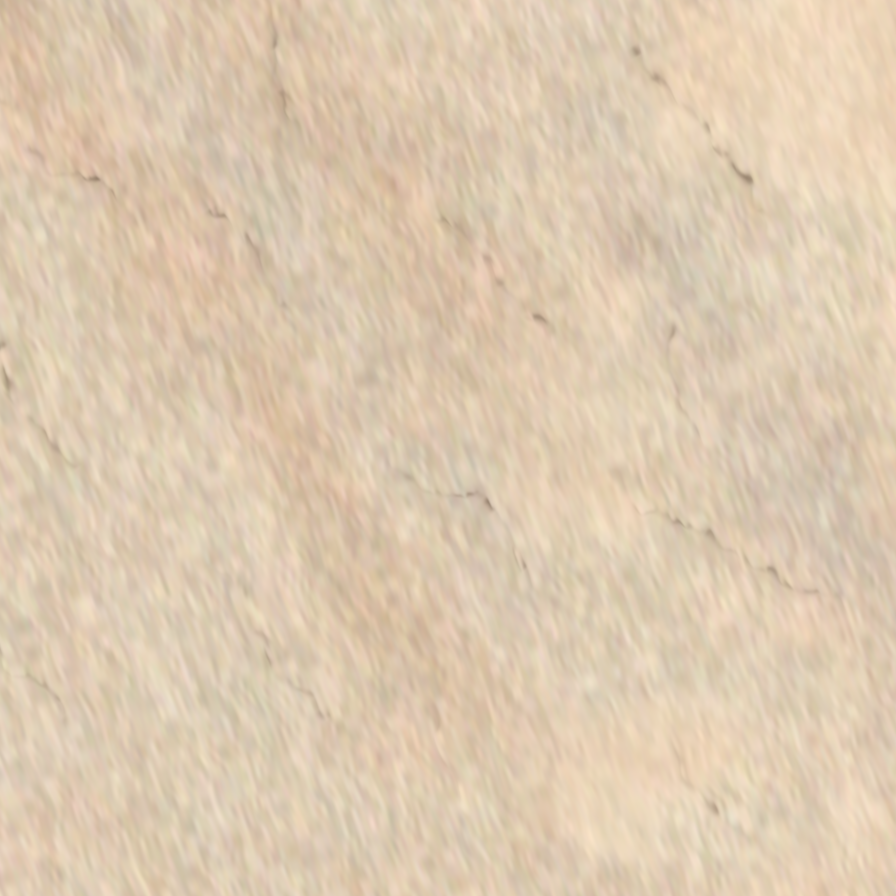
Give the GLSL for this texture, as a three.js fragment shader.

```glsl
// Beige stone slab with slanted soft bands, cream patches, streaky grain and faint broken cracks.
varying vec2 vUv;

float hash(vec2 p) {
  vec3 q = fract(vec3(p.xyx) * 0.1031);
  q += dot(q, q.yzx + 33.33);
  return fract((q.x + q.y) * q.z);
}

float noise(vec2 p) {
  vec2 cell = floor(p);
  vec2 f = fract(p);
  f = f * f * (3.0 - 2.0 * f);
  return mix(mix(hash(cell), hash(cell + vec2(1.0, 0.0)), f.x),
             mix(hash(cell + vec2(0.0, 1.0)), hash(cell + 1.0), f.x), f.y);
}

float fbm(vec2 p) {
  float sum = 0.0;
  float gain = 0.53;
  for (int i = 0; i < 4; i++) {
    sum += gain * noise(p);
    p = mat2(0.8, 0.6, -0.6, 0.8) * p * 2.03 + 17.3;
    gain *= 0.5;
  }
  return sum;
}

float band(float x, float center, float width) {
  float d = (x - center) / width;
  return exp(-d * d);
}

// Short streaks running steeply down to the right, centered on zero
float grain(vec2 uv, float seed) {
  vec2 p = vec2(dot(uv, vec2(0.94, 0.34)), dot(uv, vec2(-0.34, 0.94)));
  p.x += 0.006 * noise(uv * 30.0 + seed);
  float coarse = noise(p * vec2(95.0, 30.0) + seed);
  float fine = noise(p * vec2(190.0, 62.0) + seed + 51.0);
  return 0.42 * coarse + 0.58 * fine - 0.5;
}

// Soft wavering cracks made of faint smudges and small darker flecks
float cracks(vec2 uv, float streak) {
  float dark = 0.0;
  for (int i = 1; i <= 13; i++) {
    float id = float(i);
    vec2 center = fract(id * vec2(0.7549, 0.5698));
    float angle = -mix(0.4, 1.4, hash(vec2(id, 7.0)));
    vec2 dir = vec2(cos(angle), sin(angle));
    vec2 d = uv - center;
    float along = dot(d, dir);
    float across = dot(d, vec2(-dir.y, dir.x));
    across += 0.05 * (noise(vec2(along * 11.0, id * 9.0)) - 0.5);
    across += 0.012 * (noise(vec2(along * 50.0, id * 5.0)) - 0.5) + 0.012 * streak;
    float reach = mix(0.08, 0.18, hash(vec2(id, 3.0)));
    float ends = 1.0 - smoothstep(0.5 * reach, reach, abs(along));
    float flecks = smoothstep(0.35, 0.85, noise(vec2(along * 70.0, id * 13.0)));
    float strength = 0.2 + 0.8 * flecks * noise(vec2(along * 19.0, id * 17.0));
    float line = 0.8 * band(across, 0.0, 0.0038) + 0.2 * band(across, 0.0, 0.012);
    dark = max(dark, line * ends * strength);
  }
  return dark * clamp(1.0 - 2.2 * streak, 0.2, 1.6);
}

void main() {
  vec2 uv = vUv;
  float cloud = fbm(uv * 5.0 + 3.0);
  float mottle = fbm(uv * vec2(17.0, 12.0) + 40.0);
  float streak = grain(uv, 5.0);

  // Slanted bands, bent a little by the clouds
  float across = dot(uv, vec2(0.83, 0.55)) + 0.1 * (cloud - 0.5) + 0.04 * (mottle - 0.5);
  float right = smoothstep(0.45, 0.72, uv.x + 0.15 * (cloud - 0.5));
  float warm = (band(across, 0.56, 0.065) + band(across, 0.78, 0.075)) * (1.0 - right);
  float gray = 0.6 * band(across, 0.67, 0.035) * (1.0 - right)
             + 0.85 * band(across, 1.0, 0.075) * right
             + 0.3 * smoothstep(0.5, 0.4, across) * smoothstep(0.35, 0.65, mottle);

  // Cream patches gather on the right and in the upper corner
  float patches = fbm(uv * vec2(4.5, 7.0) + 11.0);
  float corner = smoothstep(1.1, 1.4, across);
  float cream = right * smoothstep(0.42, 0.66, patches + 0.25 * corner) * (1.0 - 0.6 * gray);

  vec3 color = vec3(0.878, 0.804, 0.705);
  color = mix(color, vec3(0.845, 0.74, 0.635), 0.85 * min(warm, 1.0));
  color = mix(color, vec3(0.825, 0.762, 0.685), min(gray, 1.0));
  color = mix(color, vec3(0.935, 0.845, 0.735), 0.85 * cream);
  color += 0.07 * (mottle - 0.5);
  color += vec3(0.02, -0.012, -0.02) * (noise(uv * 13.0 + 70.0) - 0.5);

  // Light and dark grain with faint pink, green and gray tints
  float calm = 1.0 - 0.4 * cream;
  color += 0.145 * calm * streak;
  color += 0.05 * calm * vec3(grain(uv, 120.0), grain(uv, 210.0), 1.3 * grain(uv, 330.0));

  color = mix(color, vec3(0.54, 0.46, 0.38), 0.6 * cracks(uv, streak));
  gl_FragColor = vec4(clamp(color, 0.0, 1.0), 1.0);
}
```
